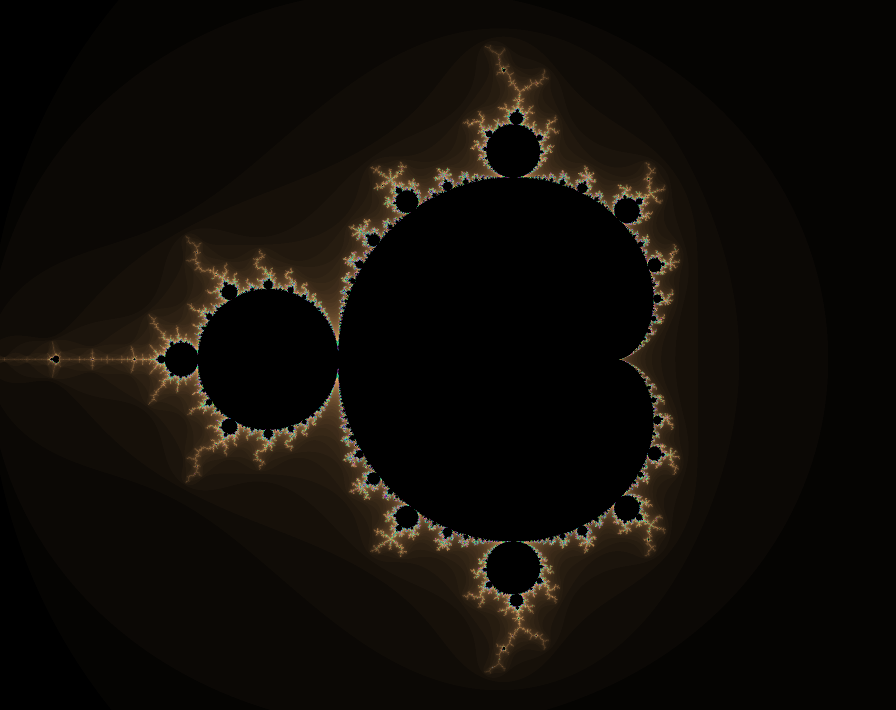
Reproduce this background procedurally as a Shadertoy shader.

```glsl
const vec2 VIEW_CENTER = vec2(-0.358, 0.0156);
const float VIEW_WIDTH = 3.2;
const int MAX_STEPS = 200;
const float ESCAPE_RADIUS = 2.0;
const vec3 COLOR_STEP = vec3(0.0215, 0.0155, 0.0092);
const int SAMPLES_PER_AXIS = 2;
const float SAMPLE_SPREAD = 0.8;

// Closed-form test for the main cardioid and the large disc beside it
bool insideMainBodies(vec2 c) {
    float y2 = c.y * c.y;
    float dx = c.x - 0.25;
    float q = dx * dx + y2;
    bool cardioid = q * (q + dx) < 0.25 * y2;
    bool disc = (c.x + 1.0) * (c.x + 1.0) + y2 < 0.0625;
    return cardioid || disc;
}

// Steps survived before escape, or -1 for points that stay bounded
int escapeSteps(vec2 c) {
    if (insideMainBodies(c)) return -1;
    vec2 z = vec2(0.0);
    for (int i = 0; i < MAX_STEPS; i++) {
        z = vec2(z.x * z.x - z.y * z.y, 2.0 * z.x * z.y) + c;
        if (dot(z, z) > ESCAPE_RADIUS * ESCAPE_RADIUS) return i;
    }
    return -1;
}

// Each channel climbs at its own rate and wraps, giving the bright rim
vec3 bandColor(int steps) {
    return steps < 0 ? vec3(0.0) : fract(float(steps) * COLOR_STEP);
}

void mainImage(out vec4 fragColor, in vec2 fragCoord) {
    float unitsPerPixel = VIEW_WIDTH / iResolution.x;
    vec2 point = VIEW_CENTER + (fragCoord - 0.5 * iResolution.xy) * unitsPerPixel;

    // Average a small grid of samples to soften the edges
    vec3 total = vec3(0.0);
    for (int j = 0; j < SAMPLES_PER_AXIS; j++) {
        for (int i = 0; i < SAMPLES_PER_AXIS; i++) {
            vec2 cell = (vec2(i, j) + 0.5) / float(SAMPLES_PER_AXIS) - 0.5;
            total += bandColor(escapeSteps(point + cell * SAMPLE_SPREAD * unitsPerPixel));
        }
    }
    fragColor = vec4(total / float(SAMPLES_PER_AXIS * SAMPLES_PER_AXIS), 1.0);
}
```
